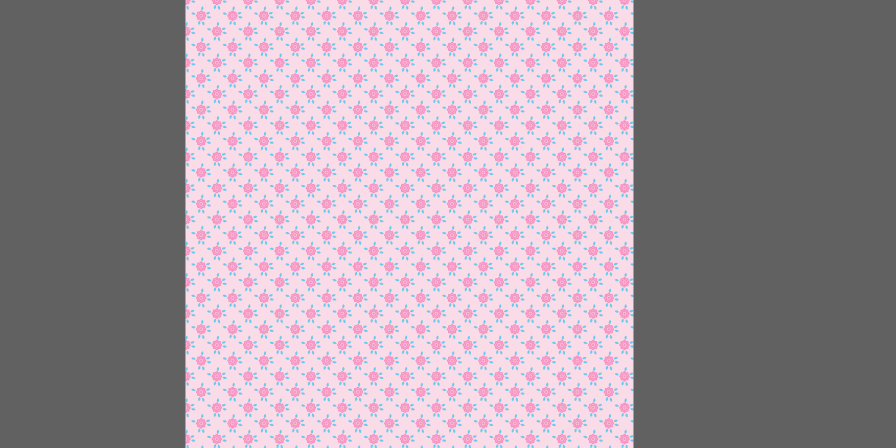
This pattern is drawn by a WebGL 2 fragment shader. Its source:

```glsl
#version 300 es
precision highp float;
// Square pink panel of staggered small roses with blue leaves, on a grey ground.

uniform vec2 u_resolution;
out vec4 fragColor;

const float PITCH = 0.07; // repeat size, as a share of the canvas height

float coverage(float dist, float pixel) {
    return clamp(0.5 - dist / pixel, 0.0, 1.0);
}

// Pointed leaf along the x axis, made from two crossing circles
float leafDistance(vec2 p, float halfLength, float halfWidth) {
    float radius = (halfLength * halfLength + halfWidth * halfWidth) / (2.0 * halfWidth);
    return length(vec2(p.x, abs(p.y) + radius - halfWidth)) - radius;
}

// Leaves fan out above, to the sides and below the bloom
float leavesDistance(vec2 p) {
    float angles[6] = float[6](1.42, 2.88, 0.35, -0.2, -1.83, -1.3);
    float dist = 1.0;
    for (int i = 0; i < 6; i++) {
        float c = cos(angles[i]), s = sin(angles[i]);
        vec2 local = vec2(c * p.x + s * p.y, c * p.y - s * p.x);
        float reach = 0.235 + 0.02 * float(i % 2);
        dist = min(dist, leafDistance(local - vec2(reach, 0.0), 0.065, 0.035));
    }
    return dist;
}

vec3 drawRose(vec3 color, vec2 p, float pixel) {
    float r = length(p);
    float angle = atan(p.y, p.x);

    // Leaves, then the scalloped bloom
    color = mix(color, vec3(0.43, 0.79, 0.93), coverage(leavesDistance(p), pixel));
    float bloom = r - 0.155 - 0.012 * cos(8.0 * angle);
    color = mix(color, vec3(0.96, 0.58, 0.76), coverage(bloom, pixel));

    // Pale petal creases and the ring around the heart
    float crease = max(abs(r - 0.105 - 0.012 * cos(8.0 * angle)) - 0.006,
                       0.02 - abs(sin(4.0 * angle)) * r);
    color = mix(color, vec3(0.98, 0.76, 0.86), 0.7 * coverage(crease, pixel));
    float ring = abs(r - 0.046) - 0.011;
    return mix(color, vec3(0.99, 0.82, 0.89), 0.85 * coverage(ring, pixel));
}

void main() {
    // Panel space: one unit per canvas height, origin at the panel's top left
    vec2 p = gl_FragCoord.xy / u_resolution.y - vec2(0.414, 1.0);
    float pixel = 1.0 / u_resolution.y;

    // Two interleaved square grids; keep the nearer rose
    vec2 cell = p / PITCH;
    vec2 a = fract(cell) - 0.5;
    vec2 b = fract(cell + 0.5) - 0.5;
    vec2 local = dot(a, a) < dot(b, b) ? a : b;
    vec3 fabric = drawRose(vec3(0.98, 0.86, 0.91), local, pixel / PITCH);

    // Panel edges against the grey ground
    float panel = coverage(abs(p.x - 0.5) - 0.5, pixel);
    fragColor = vec4(mix(vec3(0.38), fabric, panel), 1.0);
}
```
